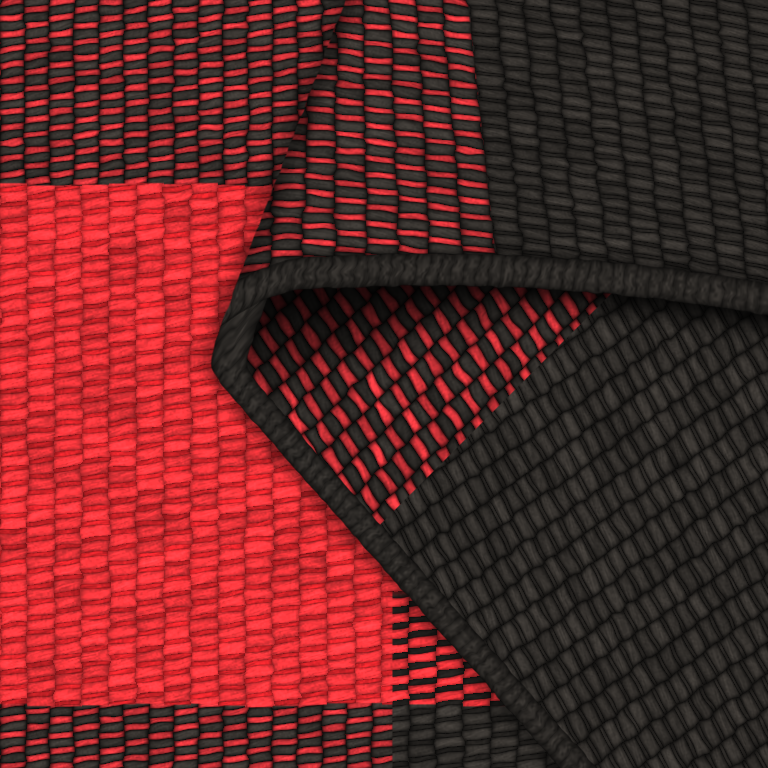
A WebGL 1 fragment shader for this texture:

```glsl
precision highp float;
// Thick ribbed cloth in red and black checks, with one corner folded back.
// A two-yarn weave formula fills every panel; smooth curves give the fold's
// outline and its stitched hems, and broad shadows separate the layers.

uniform vec2 u_resolution;

#define RED vec3(0.96, 0.215, 0.235)
#define DEEP_RED vec3(0.79, 0.13, 0.15)
#define DASH_RED vec3(0.80, 0.20, 0.22)
#define BLACK vec3(0.215, 0.20, 0.185)
#define RIB 0.0355
#define PITCH 0.0203
#define HEM_HALF 0.021
#define HEM_WIDTH 0.047
#define FIBRE 0.42

float hash(vec2 p) {
  vec3 a = fract(vec3(p.xyx) * 0.1031);
  a += dot(a, a.yzx + 33.33);
  return fract((a.x + a.y) * a.z);
}

float noise(vec2 p) {
  vec2 i = floor(p), f = fract(p);
  f = f * f * (3.0 - 2.0 * f);
  return mix(mix(hash(i), hash(i + vec2(1, 0)), f.x),
             mix(hash(i + vec2(0, 1)), hash(i + 1.0), f.x), f.y);
}

// Ribs along c.y: each period holds a "low" dash, then a fuller "top" bead.
vec3 cloth(vec2 c, vec3 top, vec3 low, float share, float gap) {
  c += 0.16 * (vec2(noise(c * 1.7), noise(c * 1.7 + 31.0)) - 0.5);
  float column = floor(c.x);
  float across = fract(c.x) * 2.0 - 1.0;
  float along = c.y + 0.5 * mod(column, 2.0) + 0.12 * hash(vec2(column, 7.0));
  along += 0.10 * across;
  float g = fract(along);
  float isTop = smoothstep(share - 0.04, share + 0.04, g);
  float t = g < share ? g / share : (g - share) / (1.0 - share);
  t = 2.0 * t - 1.0;
  float height = (1.0 - pow(abs(across), 5.0)) * (1.0 - pow(abs(t), 3.0));
  float strand = noise(vec2(c.x * 3.0 + along * 2.0, along * 9.0 + c.x * 2.0));
  float fuzz = noise(c * vec2(13.0, 8.0) + 50.0);
  float bead = 0.88 + 0.24 * hash(vec2(column, floor(along)));
  float light = mix(gap, 1.08, height) * bead;
  light *= 1.0 + FIBRE * (0.6 * strand + 0.4 * fuzz - 0.5);
  return mix(low, top, isTop) * light;
}

// Rounded edge binding: "s" counts stitches, "t" runs -1 to 1 across.
vec3 hem(float s, float t) {
  s += 0.35 * noise(vec2(s * 0.8, t * 2.0));
  float stitch = 1.0 - pow(abs(fract(s) * 2.0 - 1.0), 2.0);
  float roundness = sqrt(max(0.0, 1.0 - t * t));
  float fuzz = 0.75 + 0.5 * noise(vec2(s * 5.0, t * 4.0));
  return BLACK * (0.25 + 0.65 * roundness * (0.45 + 0.55 * stitch)) * fuzz;
}

// Flat checked cloth beneath the fold.
vec3 ground(vec2 q, float e) {
  vec2 c = q / vec2(RIB, PITCH);
  float ragged = 0.006 * (hash(vec2(floor(c.x), 3.0)) - 0.5);
  float upper = smoothstep(-e, e, q.y - 0.240 + ragged);
  float lower = smoothstep(-e, e, q.y - 0.918 + ragged);
  float right = smoothstep(-e, e, q.x - 0.511);
  vec3 mixed = cloth(c * vec2(1.1, 1.0), BLACK, DASH_RED, 0.43, 0.25);
  vec3 red = cloth(c, RED, DEEP_RED, 0.30, 0.70);
  vec3 redDash = cloth(c, RED, BLACK * 0.6, 0.40, 0.55);
  vec3 black = cloth(c, BLACK, BLACK * 0.6, 0.30, 0.4);
  red = mix(red, redDash, right * smoothstep(0.76, 0.78, q.y));
  vec3 col = mix(mixed, red, upper);
  return mix(col, mix(mixed, black, right), lower);
}

// Upper face of the fold; its ribs spread toward the hem.
vec3 flap(vec2 q, float hemY, float e) {
  float split = 0.609 + 0.109 * q.y - q.x;
  float u = split / (split > 0.0 ? 0.034 + 0.024 * q.y : 0.036);
  vec2 c = vec2(u, (q.y - 0.5 * (hemY - 0.351)) / 0.0215);
  vec3 mixed = cloth(c, BLACK, DASH_RED, 0.37, 0.28);
  vec3 black = cloth(c * vec2(1.0, 1.25), BLACK * 0.92, BLACK * 0.6, 0.25, 0.4);
  return mix(black, mixed, smoothstep(-e, e, split));
}

// Inner face of the fold, with diagonal ribs.
vec3 inside(vec2 q, float below, float e) {
  vec2 m = vec2(dot(q, vec2(0.69, 0.72)) / 0.034, dot(q, vec2(0.72, -0.69)) / 0.030);
  vec2 b = vec2(dot(q, vec2(0.58, 0.815)) / 0.036, dot(q, vec2(0.815, -0.58)) / 0.021);
  vec3 mixed = cloth(m, BLACK * 0.85, DASH_RED, 0.46, 0.22);
  vec3 black = cloth(b, BLACK * 0.95, BLACK * 0.65, 0.22, 0.34);
  vec3 col = mix(mixed, black, smoothstep(-e, e, q.x + q.y - 1.178));
  float reach = mix(0.20, 0.07, smoothstep(0.35, 0.72, q.x));
  return col * mix(0.16, 1.0, smoothstep(0.01, reach, below));
}

void main() {
  vec2 q = gl_FragCoord.xy / u_resolution;
  q.y = 1.0 - q.y;
  float e = 1.2 / u_resolution.y;

  // Fold outline: two straight runs joined by a rounded nose.
  float rise = 0.450 - 0.386 * q.y;
  float fall = 0.350 + 0.890 * (q.y - 0.573);
  float edge = 0.5 * (rise + fall + length(vec2(rise - fall, 0.022)));
  float d = q.x - edge + 0.003 * (noise(q * 90.0) - 0.5);
  float curl = max(0.40 - q.x, 0.0);
  float hemY = 0.351 + 0.2 * pow(abs(q.x - 0.56), 2.0) + 3.0 * curl * curl;
  float below = q.y - hemY + 0.003 * (noise(q * 80.0 + 9.0) - 0.5);

  // Layers from bottom to top.
  vec3 col = ground(q, e);
  col *= mix(0.62, 1.0, smoothstep(-0.005, 0.035, -d));
  vec3 fold = inside(q, below, e);
  vec3 lowHem = hem((q.x + q.y) / 0.023, 2.0 * d / HEM_WIDTH - 1.0);
  fold = mix(lowHem, fold, smoothstep(-e, e, d - HEM_WIDTH));
  vec3 face = flap(q, hemY, e) * mix(0.55, 1.0, smoothstep(0.0, 0.035, d));
  face *= mix(0.6, 1.0, smoothstep(0.015, 0.04, -below));
  fold = mix(face, fold, smoothstep(-e, e, below));
  vec3 topHem = hem(q.x / 0.016 + below * 12.0, below / HEM_HALF);
  fold = mix(topHem, fold, smoothstep(-e, e, abs(below) - HEM_HALF));
  col = mix(col, fold, smoothstep(-e, e, d));
  gl_FragColor = vec4(clamp(col, 0.0, 1.0), 1.0);
}
```
